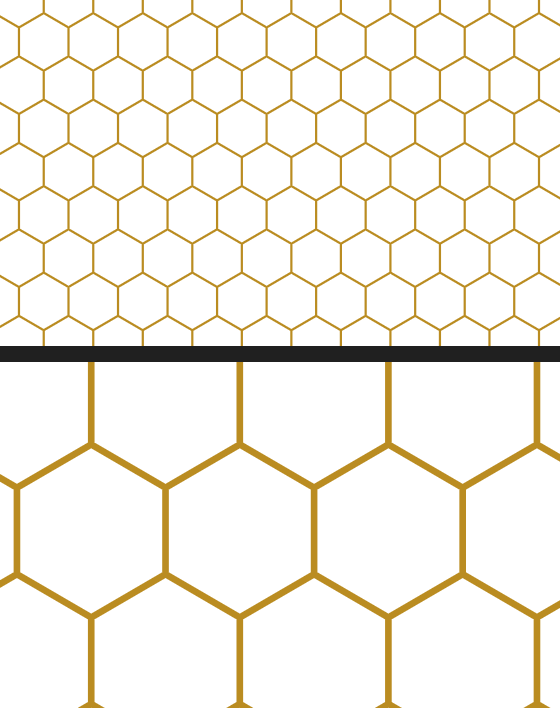
Top, the full canvas; bottom, a detail of the centre.
This pattern is drawn by a Shadertoy shader. Its source:

```glsl
// Thin golden honeycomb of upright hexagons on plain white.
// Two interleaved rectangular grids give the nearest cell centre, and the
// distance from there to the hexagon's border is inked as a smooth line.

const vec2 HEX_GRID = vec2(1.0, 1.7320508);

// Offset from the nearest hexagon centre; cells are one unit wide.
vec2 hexOffset(vec2 p) {
    vec2 a = p - HEX_GRID * round(p / HEX_GRID);
    vec2 q = p - 0.5 * HEX_GRID;
    vec2 b = q - HEX_GRID * round(q / HEX_GRID);
    return dot(a, a) < dot(b, b) ? a : b;
}

// Distance from a point inside a unit-wide, pointy-topped hexagon to its border.
float hexBorder(vec2 p) {
    p = abs(p);
    return 0.5 - max(p.x, dot(p, 0.5 * HEX_GRID));
}

void mainImage(out vec4 fragColor, in vec2 fragCoord) {
    vec2 uv = fragCoord / iResolution.y;

    // Eight rows fill the height; cells are a touch taller than regular.
    vec2 cellSize = vec2(0.14314, 0.25 / HEX_GRID.y);
    vec2 p = (uv - vec2(0.1264, 0.1289)) / cellSize;
    float border = hexBorder(hexOffset(p)) * cellSize.x;

    // Ink coverage, softened over one pixel.
    float line = clamp((0.0032 - border) * iResolution.y + 0.5, 0.0, 1.0);

    vec3 gold = vec3(0.73, 0.55, 0.13);
    fragColor = vec4(mix(vec3(1.0), gold, line), 1.0);
}
```
